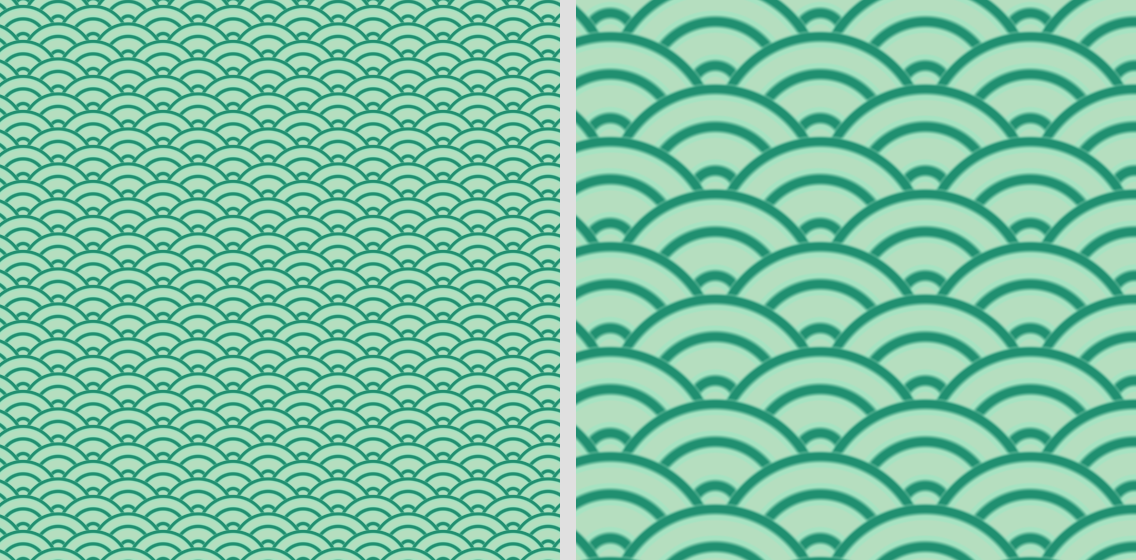
Left: the whole. Right: its middle third, enlarged.
This pattern is drawn by a WebGL 2 fragment shader. Its source:

```glsl
#version 300 es
precision highp float;
// Overlapping wave scales: rows of discs with three concentric rings each,
// every row shifted by half a period. Rows are painted from back to front,
// so that each lower row covers the feet of the scales above it.

uniform vec2 u_resolution;
out vec4 fragColor;

const float SCALES_ACROSS = 8.0;
const vec2 GRID_ORIGIN = vec2(0.66, 0.82);   // centre of one scale, in radii
const float ROW_STEP = 0.5;                  // row spacing, in radii
const int ROWS_OVERLAPPING = 4;

const vec3 RING_RADII = vec3(1.0, 0.64, 0.222);
const float LINE_HALF_WIDTH = 0.048;
const float EDGE_SOFTNESS = 0.026;
const float RIM_WIDTH = 0.045;

const vec3 LINE_COLOUR = vec3(0.125, 0.56, 0.44);
const vec3 FILL_COLOUR = vec3(0.71, 0.87, 0.75);
const vec3 RIM_COLOUR = vec3(0.65, 0.89, 0.76);

// Distance from the centre of the nearest scale in the given row.
float scaleDistance(vec2 p, float row) {
  float dx = mod(p.x - row + 1.0, 2.0) - 1.0;
  return length(vec2(dx, p.y - row * ROW_STEP));
}

// Distance to the middle of the nearest ring.
float ringDistance(float radius, vec3 rings) {
  vec3 d = abs(radius - rings);
  return min(d.x, min(d.y, d.z));
}

// Fill, faint rim beside the lines, then the lines themselves.
vec3 scaleColour(float radius, float softness) {
  float edge = ringDistance(radius, RING_RADII) - LINE_HALF_WIDTH;
  float rim = 1.0 - smoothstep(RIM_WIDTH, RIM_WIDTH + softness, edge);
  float line = 1.0 - smoothstep(-softness, softness, edge);
  return mix(mix(FILL_COLOUR, RIM_COLOUR, rim), LINE_COLOUR, line);
}

// Stack the rows that can reach this point, back to front.
vec3 wavePattern(vec2 p, float softness) {
  vec3 colour = LINE_COLOUR;
  float backRow = floor(p.y / ROW_STEP);
  float outerRadius = RING_RADII.x + LINE_HALF_WIDTH;
  for (int i = 0; i < ROWS_OVERLAPPING; i++) {
    float radius = scaleDistance(p, backRow - float(i));
    float cover = 1.0 - smoothstep(-softness, softness, radius - outerRadius);
    colour = mix(colour, scaleColour(radius, softness), cover);
  }
  return colour;
}

void main() {
  // One unit is the radius of a scale.
  float unitsPerPixel = 2.0 * SCALES_ACROSS / min(u_resolution.x, u_resolution.y);
  vec2 p = gl_FragCoord.xy * unitsPerPixel - GRID_ORIGIN;
  float softness = max(EDGE_SOFTNESS, 0.75 * unitsPerPixel);
  fragColor = vec4(wavePattern(p, softness), 1.0);
}
```
